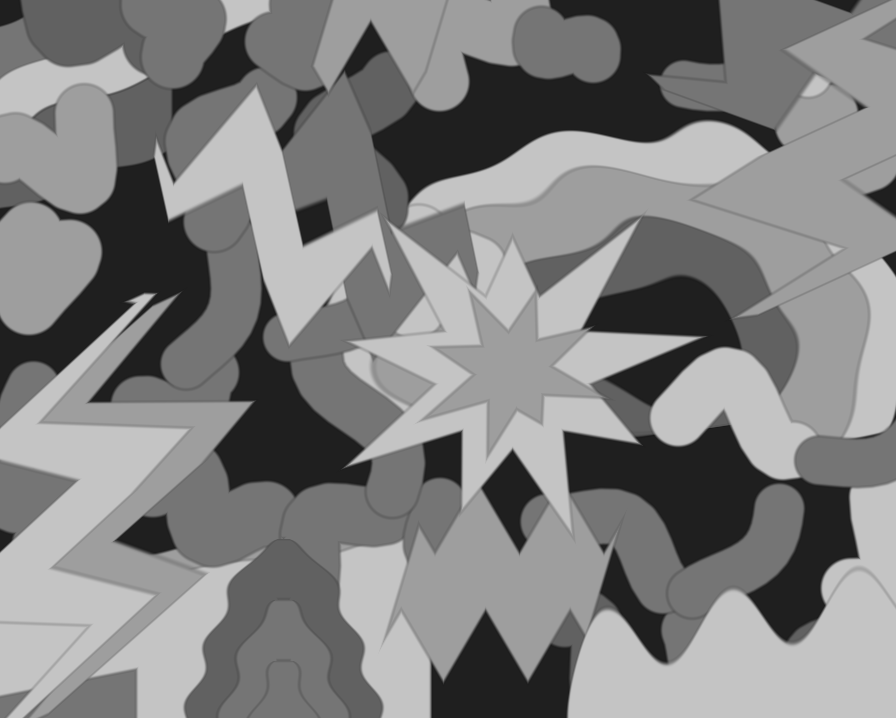
This pattern is drawn by a Shadertoy shader. Its source:

```glsl
// Draws a grey collage of wavy ribbons, rounded worms, jagged bolts and a spiky star.

const float NIGHT = 0.12, SLATE = 0.38, GREY = 0.46, SILVER = 0.62, PALE = 0.77;
const float TAU = 6.28318;

float hash(vec2 p) { return fract(sin(dot(p, vec2(127.1, 311.7))) * 43758.545); }

float triangleWave(float x) { return abs(fract(x) - 0.5) * 4.0 - 1.0; }

vec2 turn(vec2 p, float a) {
    float c = cos(a), s = sin(a);
    return vec2(c * p.x + s * p.y, c * p.y - s * p.x);
}

float wobble(vec2 p) {
    return 0.010 * sin(p.x * 27.0 + 3.0 * sin(p.y * 9.0))
         + 0.008 * sin(p.y * 33.0 + 2.0 * sin(p.x * 14.0));
}

// Flat fill with a soft edge and a faint dark outline
void paint(inout float tone, float d, float shade) {
    tone = mix(tone, shade, smoothstep(0.0025, -0.0025, d));
    tone *= 1.0 - 0.16 * smoothstep(0.004, 0.0, abs(d));
}

// Zigzag stroke with pointed corners and tapered ends
float bolt(vec2 p, float angle, float reach, float amp, float width) {
    vec2 q = turn(p, angle);
    q.x += 0.55 * q.y;
    float w = width * (1.15 - abs(q.x) / reach);
    float d = abs(q.y - amp * triangleWave(q.x * 4.6 + 0.25)) - w;
    return max(d / length(vec2(1.0, 18.4 * amp)), abs(q.x) - reach);
}

// Slab with teeth on its upper and lower side
float shard(vec2 p, vec2 size, float teeth) {
    float jag = abs(p.y) - size.y - teeth * triangleWave(p.x * 8.5 + 0.3 * sign(p.y));
    return max(jag / length(vec2(1.0, 34.0 * teeth)), abs(p.x - 0.3 * p.y) - size.x);
}

// Star with spikes of uneven length
float star(vec2 p, float spikes, float inner, float shortest, float longest, float seed) {
    float sector = TAU / spikes;
    float a = atan(p.x, p.y);
    float id = floor(a / sector + 0.5);
    a = abs(a - id * sector);
    vec2 q = length(p) * vec2(cos(a), sin(a));
    vec2 tip = vec2(mix(shortest, longest, hash(vec2(mod(id, spikes), seed))), 0.0);
    vec2 valley = inner * vec2(cos(sector * 0.5), sin(sector * 0.5));
    vec2 edge = normalize(valley - tip);
    return dot(q - tip, vec2(edge.y, -edge.x));
}

// Rounded stroke along a short piece of a sine curve
float worm(vec2 p, float reach, float amp, float bends, float phase, float radius) {
    float d = 1.0;
    vec2 a = vec2(-reach, amp * sin(phase - bends));
    for (int i = 1; i <= 12; i++) {
        float t = float(i) / 6.0 - 1.0;
        vec2 b = vec2(reach * t, amp * sin(phase + bends * t));
        vec2 ab = b - a, ap = p - a;
        d = min(d, length(ap - ab * clamp(dot(ap, ab) / dot(ab, ab), 0.0, 1.0)));
        a = b;
    }
    return d - radius;
}

void mainImage(out vec4 fragColor, in vec2 fragCoord) {
    vec2 p = fragCoord / iResolution.y;
    float tone = NIGHT, wave = wobble(p);

    // Nested arch of ribbons on the right
    vec2 arch = p - vec2(0.93, 0.52);
    arch.x *= arch.x < 0.0 ? 0.62 : 0.9;
    float ring = length(arch) + wave, archCut = 0.4 - p.y + wave;
    paint(tone, max(ring - 0.30, archCut), PALE);
    paint(tone, max(ring - 0.24, archCut), SILVER);
    paint(tone, max(ring - 0.165, archCut), SLATE);
    paint(tone, ring - 0.09, NIGHT);

    // Diagonal ribbons at the upper left
    float slant = p.y - 0.845 - 0.42 * p.x + wave, slantCut = p.x - 0.42;
    paint(tone, max(abs(slant + 0.09) - 0.05, p.x - 0.24), SLATE);
    paint(tone, max(abs(slant - 0.08) - 0.05, slantCut), GREY);
    paint(tone, max(abs(slant) - 0.04, slantCut), PALE);

    // Pale ground with a silver rim at the lower left
    float ground = p.y - 0.16 - 0.16 * p.x + 0.4 * wave;
    paint(tone, max(ground - 0.04, p.x - 0.6), SILVER);
    paint(tone, max(ground, p.x - 0.6), PALE);
    paint(tone, max(p.y - 0.03 - 0.2 * p.x, p.x - 0.19), GREY);

    // Scattered worms
    for (int i = 0; i < 42; i++) {
        vec2 cell = vec2(i % 7, i / 7);
        float r1 = hash(cell), r2 = hash(cell + 17.0), r3 = hash(cell + 41.0);
        vec2 c = (cell + 0.25 + 0.5 * vec2(r1, r2)) * vec2(0.185, 0.172);
        bool onArch = c.y > 0.43 && c.y < 0.83 && c.x > 0.62 && r3 < 0.86;
        bool onGround = c.y < 0.24 && c.x < 0.75;
        if (onArch || onGround || length(p - c) > 0.22) continue;
        float shade = r3 < 0.66 ? GREY : r3 < 0.76 ? SLATE : r3 < 0.88 ? PALE : SILVER;
        float d = worm(turn(p - c, r2 * TAU), mix(0.035, 0.11, r1), mix(0.02, 0.05, r3),
                       mix(1.6, 4.2, r2), r1 * TAU, mix(0.033, 0.047, r2));
        paint(tone, d, shade);
    }

    // Jagged bolts
    paint(tone, bolt(p - vec2(0.50, 0.70), 2.5, 0.20, 0.07, 0.09), GREY);
    paint(tone, bolt(p - vec2(0.38, 0.70), 2.5, 0.20, 0.07, 0.07), PALE);
    paint(tone, bolt(p - vec2(0.14, 0.29), 1.5, 0.26, 0.09, 0.12), SILVER);
    paint(tone, bolt(p - vec2(0.09, 0.27), 1.5, 0.28, 0.09, 0.08), PALE);
    paint(tone, bolt(p - vec2(1.16, 0.94), 0.3, 0.24, 0.05, 0.09), GREY);
    paint(tone, bolt(p - vec2(1.19, 0.80), 1.2, 0.25, 0.09, 0.10), SILVER);

    // Toothed slabs
    paint(tone, shard(p - vec2(0.54, 0.99), vec2(0.08, 0.07), 0.05), SILVER);
    paint(tone, shard(p - vec2(0.70, 0.19), vec2(0.14, 0.09), 0.05), SILVER);

    // Large star with a smaller one inside
    vec2 s = p - vec2(0.714, 0.484);
    paint(tone, star(s, 9.0, 0.11, 0.18, 0.31, 3.0), PALE);
    paint(tone, star(turn(s, 0.5), 8.0, 0.055, 0.08, 0.15, 8.0), SILVER);

    // Nested wavy hill at the bottom
    for (int i = 0; i < 3; i++) {
        float k = float(i), top = 0.25 - 0.085 * k;
        float side = (0.27 - 0.06 * k) * sqrt(max(top - p.y, 0.0)) + 0.008 * sin(p.y * 75.0 + k);
        float d = max(abs(p.x - 0.395) - side, p.y - top);
        paint(tone, d, i == 1 ? GREY : SLATE + 0.04 * k);
    }

    // Pale cloud in the lower right corner
    float crest = 0.10 + 0.16 * (p.x - 0.8) + 0.045 * sin(TAU * (p.x - 0.8) / 0.175);
    vec2 corner = vec2((p.y - crest) * 0.6, 0.79 - p.x) + 0.05;
    paint(tone, length(max(corner, 0.0)) + min(max(corner.x, corner.y), 0.0) - 0.05, PALE);

    fragColor = vec4(vec3(tone), 1.0);
}
```
